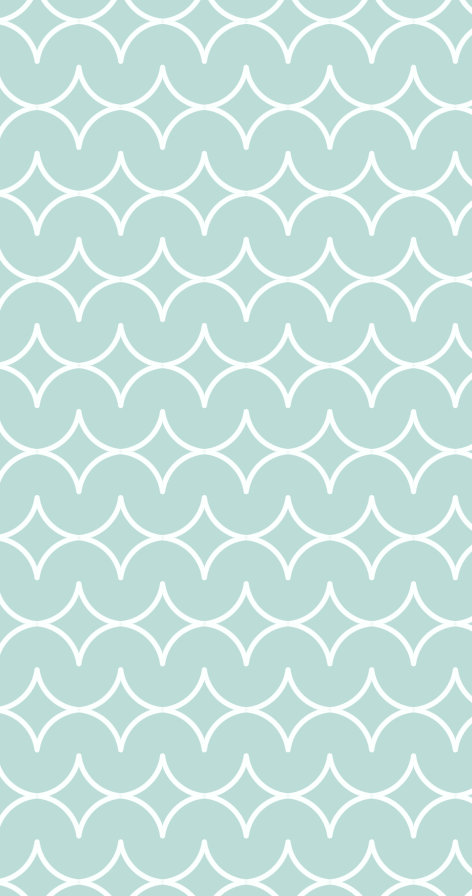
This pattern is drawn by a WebGL 1 fragment shader. Its source:

```glsl
precision highp float;

// Staggered rows of four-pointed stars outlined in white on pale aqua.
// Each star is one circular arc mirrored into four quadrants; rows repeat
// with mod, and every other row shifts by half a star.

uniform vec2 u_resolution;

// Distance to the outline of a star with sides at x = +-0.5 and round tips.
float starOutline(vec2 p) {
  const float tipHeight = 0.478;
  p = abs(p);
  if (p.y > tipHeight) return length(p - vec2(0.0, tipHeight));
  return abs(length(p - vec2(0.549, 0.552)) - 0.554);
}

void main() {
  // One unit is the width of a star
  float starsAcross = 5.642;
  float pixel = starsAcross / u_resolution.x;
  vec2 p = gl_FragCoord.xy * pixel - vec2(0.443, 0.168);

  // Staggered cells, centred on each star
  float rowHeight = 1.0288;
  float row = floor(p.y / rowHeight + 0.5);
  p.y -= row * rowHeight;
  p.x -= 0.5 * mod(row, 2.0);
  p.x = fract(p.x + 0.5) - 0.5;

  // Stroke with softened edges
  float edge = starOutline(p) - 0.031;
  float stroke = 1.0 - smoothstep(-0.75 * pixel, 0.75 * pixel, edge);

  // Faint seam where neighbouring stars touch
  float seam = length(abs(p) - vec2(0.5, 0.0));
  stroke *= 1.0 - 0.25 * (1.0 - smoothstep(0.0, 0.03, seam));

  vec3 aqua = vec3(0.737, 0.863, 0.843);
  vec3 white = vec3(0.985, 1.0, 0.995);
  gl_FragColor = vec4(mix(aqua, white, stroke), 1.0);
}
```
